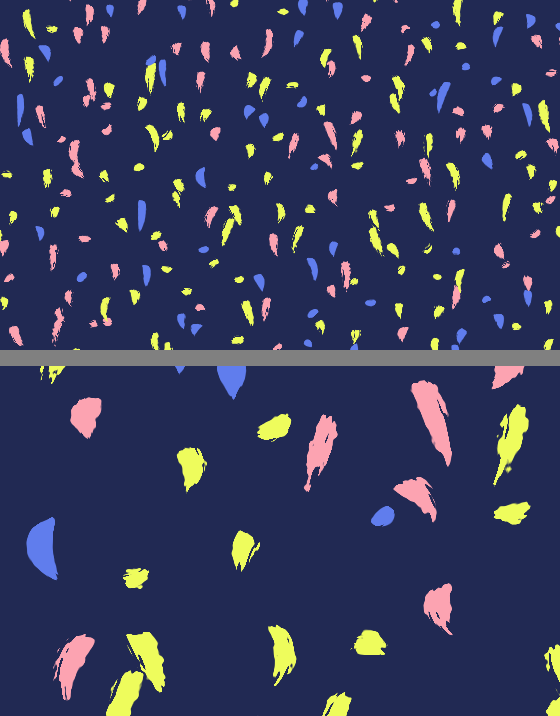
Top: the whole. Bottom: its middle third, enlarged.
Write a WebGL 2 fragment shader that draws this pattern.

```glsl
#version 300 es
precision highp float;

uniform vec2 u_resolution;
out vec4 fragColor;

// Palette
const vec3 NAVY = vec3(0.130, 0.160, 0.325);
const vec3 YELLOW = vec3(0.935, 0.990, 0.360);
const vec3 PINK = vec3(0.990, 0.640, 0.695);
const vec3 BLUE = vec3(0.375, 0.490, 0.930);
const float YELLOW_SHARE = 0.44;
const float PINK_SHARE = 0.32;

// Layout, in canvas heights
const float CELL = 0.091;
const float JITTER = 0.88;
const float DAB_SHARE = 0.36;
const float WEDGE_SHARE = 0.33;

// Brush: x = shortest, y = longest, z = narrowest, w = widest half width
const vec4 DAB_SIZE = vec4(0.022, 0.036, 0.008, 0.012);
const vec4 WEDGE_SIZE = vec4(0.036, 0.052, 0.011, 0.015);
const vec4 STROKE_SIZE = vec4(0.056, 0.094, 0.010, 0.014);
const float EDGE_ROUGHNESS = 0.006;
const float DRY_BRUSH = 0.012;
const float BEND = 0.65;
const vec2 GRAIN_SCALE = vec2(300.0, 170.0);
const vec2 BRISTLE_SCALE = vec2(420.0, 55.0);

float hash(vec2 p) {
    return fract(sin(dot(p, vec2(127.1, 311.7))) * 43758.5453);
}

float noise(vec2 p) {
    vec2 i = floor(p), f = fract(p);
    f = f * f * (3.0 - 2.0 * f);
    return mix(mix(hash(i), hash(i + vec2(1, 0)), f.x),
               mix(hash(i + vec2(0, 1)), hash(i + vec2(1, 1)), f.x), f.y);
}

// Random value of a cell; each trait has its own channel
float trait(vec2 cell, float channel) {
    return hash(cell + channel * vec2(17.3, 9.7));
}

// Relative width along a stroke, 0 at the tip and 1 at the head
float profile(float t, vec2 taper) {
    t = clamp(t, 0.0001, 0.9999);
    float peak = taper.x / (taper.x + taper.y);
    return pow(t / peak, taper.x) * pow((1.0 - t) / (1.0 - peak), taper.y);
}

// Approximate signed distance to the brush mark of a cell
float brushMark(vec2 p, vec2 cell, float dryness) {
    float kind = trait(cell, 1.0);
    float swing = trait(cell, 2.0) - 0.5;
    vec4 size = STROKE_SIZE;
    vec2 taper = vec2(0.65, 0.22);
    float angle = -0.06 + 0.75 * swing;
    if (kind < DAB_SHARE) {
        size = DAB_SIZE;
        taper = vec2(0.45, 0.38);
        angle = 1.25 + 1.1 * swing;
    } else if (kind < DAB_SHARE + WEDGE_SHARE) {
        size = WEDGE_SIZE;
        taper = vec2(0.85, 0.24);
        angle = -0.1 + 1.1 * swing;
    }
    float len = mix(size.x, size.y, trait(cell, 3.0));
    float halfWidth = mix(size.z, size.w, trait(cell, 4.0));

    // Turn, bend and slant the head
    float c = cos(angle), s = sin(angle);
    vec2 q = vec2(c * p.x - s * p.y, s * p.x + c * p.y);
    q.x += BEND * (2.0 * trait(cell, 5.0) - 1.0) * (q.y * q.y / len - len * 0.08);
    q.y += 0.7 * (trait(cell, 6.0) - 0.5) * q.x;

    float width = halfWidth * profile(q.y / len + 0.5, taper);
    float d = max(abs(q.x) - width, abs(q.y) - 0.5 * len);

    // Ragged outline, and bristle gaps on one trailing side
    vec2 seed = cell * 13.0;
    float grain = noise(q * GRAIN_SCALE + seed) - 0.5;
    float bristle = smoothstep(0.45, 0.85, noise(q * BRISTLE_SCALE + seed));
    float side = trait(cell, 7.0) < 0.5 ? -1.0 : 1.0;
    float trailing = smoothstep(-0.6, 0.8, side * q.x / halfWidth - q.y / len);
    return d + dryness * (EDGE_ROUGHNESS * grain + DRY_BRUSH * bristle * trailing);
}

void main() {
    vec2 p = gl_FragCoord.xy / u_resolution.y;
    float pixel = 1.0 / u_resolution.y;
    vec2 home = floor(p / CELL);
    vec3 color = NAVY;

    // Paint the marks of the surrounding cells
    for (int y = -1; y <= 1; y++) {
        for (int x = -1; x <= 1; x++) {
            vec2 cell = home + vec2(x, y);
            vec2 offset = vec2(trait(cell, 8.0), trait(cell, 9.0)) - 0.5;
            vec2 center = (cell + 0.5 + JITTER * offset) * CELL;
            float pick = trait(cell, 10.0);
            bool isBlue = pick > YELLOW_SHARE + PINK_SHARE;
            vec3 paint = pick < YELLOW_SHARE ? YELLOW : isBlue ? BLUE : PINK;
            float dryness = isBlue ? 0.2 : mix(0.5, 1.2, trait(cell, 11.0));
            float d = brushMark(p - center, cell, dryness);
            color = mix(color, paint, 1.0 - smoothstep(-0.7 * pixel, 0.7 * pixel, d));
        }
    }
    fragColor = vec4(color, 1.0);
}
```
